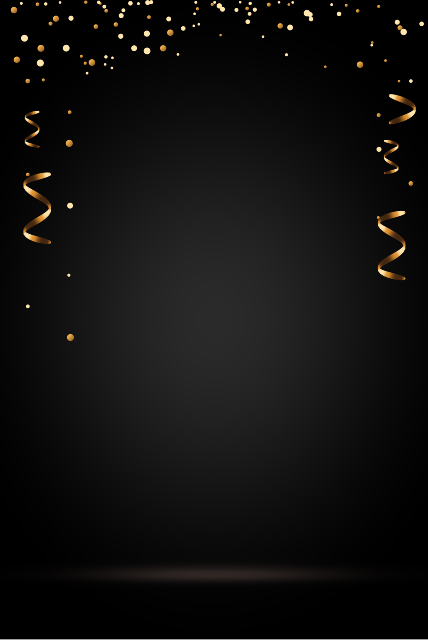
Give the GLSL for this background, as a Shadertoy shader.

```glsl
const float PI = 3.14159;
const vec3 CREAM = vec3(1.0, 0.90, 0.68);
const vec3 GOLD = vec3(0.87, 0.57, 0.19);
const vec3 BROWN = vec3(0.27, 0.15, 0.06);

float pixel;

vec3 hash3(float n) {
    vec3 q = fract((n + 1.0) * vec3(0.1031, 0.1030, 0.0973));
    q += dot(q, q.yzx + 33.33);
    return fract((q.xxy + q.yzz) * q.zyx);
}

float cover(float d) {
    return 1.0 - smoothstep(-0.5 * pixel, 0.5 * pixel, d);
}

// Round flake, either pale or shaded gold
void drawFlake(inout vec3 col, vec2 p, vec2 centre, float radius, float tone) {
    vec2 q = p - centre;
    float light = 0.5 + 0.35 * (q.y - q.x) / radius;
    vec3 gold = mix(GOLD * 0.7, vec3(1.0, 0.74, 0.34), clamp(light, 0.0, 1.0));
    col = mix(col, mix(gold, CREAM, step(0.5, tone)), cover(length(q) - radius));
}

// Point on a hanging curl: size.x is the swing, size.y the drop
vec2 curlPoint(float s, vec2 size, float turns) {
    return vec2(size.x * cos(2.0 * PI * turns * s), -size.y * smoothstep(0.0, 1.0, s));
}

// Ribbon that thins at each bend; a negative swing mirrors it
void drawRibbon(inout vec3 col, vec2 p, vec2 top, vec2 size, float turns) {
    const float STEPS = 36.0;
    float nearest = 1e3, along = 0.0;
    vec2 q = p - top, a = curlPoint(0.0, size, turns);
    for (float i = 0.0; i < STEPS; i++) {
        vec2 b = curlPoint((i + 1.0) / STEPS, size, turns);
        vec2 ab = b - a;
        float h = clamp(dot(q - a, ab) / dot(ab, ab), 0.0, 1.0);
        float s = (i + h) / STEPS;
        float radius = abs(size.x) * (0.08 + 0.15 * abs(sin(2.0 * PI * turns * s)));
        float d = length(q - a - ab * h) - radius;
        if (d < nearest) {
            nearest = d;
            along = s;
        }
        a = b;
    }
    float sheen = 0.5 + 0.5 * cos(4.0 * PI * turns * along - 1.2);
    vec3 tint = mix(BROWN, GOLD, smoothstep(0.0, 0.65, sheen));
    tint = mix(tint, CREAM, smoothstep(0.65, 1.0, sheen));
    col = mix(col, tint, cover(nearest));
}

void mainImage(out vec4 fragColor, in vec2 fragCoord) {
    vec2 p = fragCoord / iResolution.xy * vec2(1.0, 1.5);
    pixel = 1.5 / iResolution.y;

    // Soft grey backdrop
    float falloff = length((p - vec2(0.5, 0.75)) / vec2(0.64, 0.78));
    vec3 col = vec3(0.165) * (1.0 - smoothstep(0.0, 1.0, falloff));

    // Floor glow, sharper on its lower side
    vec2 g = p - vec2(0.5, 0.152);
    float spread = g.y > 0.0 ? 0.020 : 0.015;
    col += vec3(0.17, 0.135, 0.125) * exp(-pow(g.y / spread, 2.0) - pow(g.x / 0.28, 2.0));

    // Confetti, densest along the top and deeper toward the sides
    for (float i = 0.0; i < 88.0; i++) {
        vec3 h = hash3(i);
        vec3 k = hash3(i + 131.0);
        float x = 0.03 + 0.96 * h.x;
        float depth = (0.13 + 0.07 * abs(2.0 * x - 1.0)) * pow(h.y, 1.9);
        drawFlake(col, p, vec2(x, 1.495 - depth), mix(0.003, 0.0085, h.z * h.z), k.x + 0.1);
    }

    // Stray flakes falling down both sides
    for (float i = 0.0; i < 13.0; i++) {
        bool left = i < 8.0;
        float j = left ? i : i - 8.0;
        float swing = cos(2.1 * j);
        float x = left ? 0.13 - 0.065 * swing : 0.91 + 0.05 * swing;
        float depth = left ? 0.19 + 0.073 * j + 0.09 * step(5.0, j) : 0.19 + 0.08 * j;
        vec3 h = hash3(i + 300.0);
        drawFlake(col, p, vec2(x, 1.5 - depth), mix(0.003, 0.0085, h.x), h.y);
    }

    // Curled streamers
    drawRibbon(col, p, vec2(0.075, 1.238), vec2(0.016, 0.082), 2.0);
    drawRibbon(col, p, vec2(0.087, 1.092), vec2(0.030, 0.160), 2.0);
    drawRibbon(col, p, vec2(0.940, 1.276), vec2(-0.029, 0.064), 1.0);
    drawRibbon(col, p, vec2(0.914, 1.170), vec2(-0.016, 0.076), 2.0);
    drawRibbon(col, p, vec2(0.915, 1.002), vec2(0.030, 0.155), 2.0);

    // Pale line along the bottom edge
    col = mix(col, vec3(0.9), cover(p.y - 0.0015));

    fragColor = vec4(clamp(col, 0.0, 1.0), 1.0);
}
```
